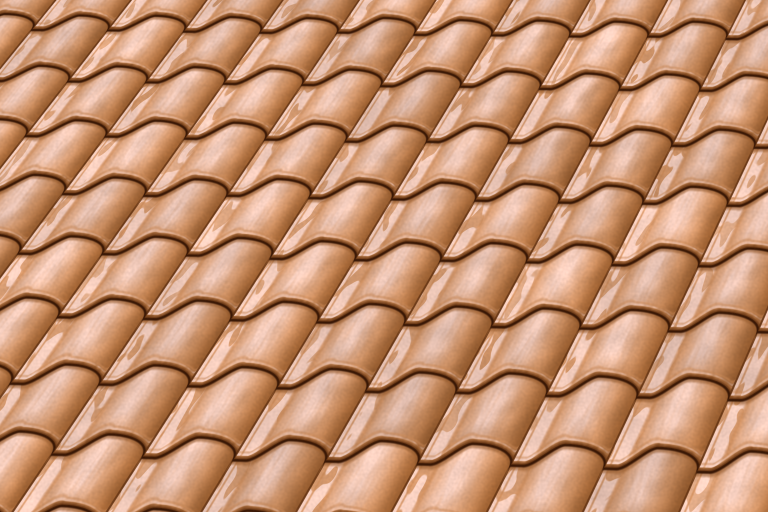
Give the GLSL for this texture, as a Shadertoy shader.

```glsl
// Roof lattice, in canvas heights measured from the centre
const vec2 ANCHOR = vec2(0.0156, 0.1113);   // corner of the reference tile
const vec2 ACROSS = vec2(0.1621, -0.0029);  // step to the next column
const vec2 DOWN = vec2(-0.0697, -0.1146);   // step to the next row
const vec2 TAPER = vec2(-0.0025, -0.0241);  // perspective per column and row

// Tile profile, in tile widths and lengths
const float PAN_END = 0.13;
const float CROWN = 0.48;
const float BARREL_RISE = 0.30;
const float LAY_JITTER = 0.03;

// Line widths, in canvas heights
const float LIP_WIDTH = 0.0075;
const float OUTLINE = 0.0018;
const float SHADOW = 0.0055;
const float SIDE_GAP = 0.0034;

const vec3 PALE = vec3(0.94, 0.79, 0.73);
const vec3 CLAY = vec3(0.85, 0.65, 0.52);
const vec3 BROWN = vec3(0.78, 0.53, 0.34);
const vec3 RUST = vec3(0.58, 0.35, 0.17);
const vec3 UMBER = vec3(0.39, 0.20, 0.07);
const vec3 GAP = vec3(0.22, 0.09, 0.02);

const int SAMPLES = 3;

vec2 hash2(vec2 p) {
    vec3 h = fract(p.xyx * vec3(0.1031, 0.1030, 0.0973));
    h += dot(h, h.yzx + 33.33);
    return fract((h.xx + h.yz) * h.zy);
}

float gradientDot(vec2 cell, vec2 corner, vec2 f) {
    return dot(hash2(cell + corner) * 2.0 - 1.0, f - corner);
}

float gradientNoise(vec2 p) {
    vec2 i = floor(p), f = p - i;
    vec2 w = f * f * f * (f * (f * 6.0 - 15.0) + 10.0);
    float low = mix(gradientDot(i, vec2(0, 0), f), gradientDot(i, vec2(1, 0), f), w.x);
    float high = mix(gradientDot(i, vec2(0, 1), f), gradientDot(i, vec2(1, 1), f), w.x);
    return mix(low, high, w.y);
}

// Height of the front edge: flat pan, swept flank, round barrel
float edgeRise(float s) {
    float fall = max(s - CROWN, 0.0) / (1.0 - CROWN);
    return BARREL_RISE * smoothstep(PAN_END, CROWN, s) * sqrt(max(1.0 - fall * fall, 0.0));
}

float band(float x, float centre, float halfWidth) {
    return 1.0 - smoothstep(0.0, halfWidth, abs(x - centre));
}

vec3 glazedSurface(float s, float f, vec2 uv, vec2 id) {
    vec2 tone = hash2(id + 71.0);
    float streak = gradientNoise(vec2(uv.x * 22.0, uv.y * 2.5));
    float cloud = gradientNoise(uv * vec2(5.0, 3.5) + 40.0);

    // Barrel: gloss along the crown, darker towards the right side
    float offset = (s - CROWN - 0.03 * cloud) / (0.19 + 0.03 * tone.x);
    float gloss = exp(-offset * offset) * (1.0 - 0.45 * smoothstep(0.6, 1.0, f));
    vec3 barrel = mix(BROWN, PALE, clamp(gloss * (1.0 + 0.35 * streak), 0.0, 1.0));
    barrel = mix(barrel, RUST, 0.9 * smoothstep(0.74, 1.0, s));

    // Pan: bright sheen broken by wavy reflections
    float patchEdge = gradientNoise(vec2(s * 9.0, f * 3.0) + id * 7.3) + 0.35 * (0.45 - f);
    vec3 pan = mix(PALE, mix(CLAY, BROWN, tone.y * 0.7), smoothstep(0.08, 0.15, patchEdge));
    pan = mix(pan, BROWN, 0.8 * band(s, 0.055, 0.022));

    vec3 color = mix(pan, barrel, smoothstep(0.19, 0.25, s));
    color = mix(color, BROWN, 0.6 * band(s, 0.225, 0.04));
    return color * (1.0 + 0.09 * (tone.x - 0.5) + 0.10 * cloud);
}

vec3 roof(vec2 p) {
    vec2 q = p - ANCHOR;
    mat2 toTile = inverse(mat2(ACROSS - q * TAPER.x, DOWN - q * TAPER.y));
    vec2 uv = toTile * q;
    float column = floor(uv.x), s = uv.x - column;

    // Position between two front edges, each laid slightly unevenly
    float along = uv.y + edgeRise(s);
    float nearest = round(along);
    float shift = LAY_JITTER * (hash2(vec2(column, nearest) + 50.0).x - 0.5);
    along += shift * (1.0 - smoothstep(0.2, 0.5, abs(along - nearest)));
    vec2 id = vec2(column, ceil(along)) + 50.0;
    float f = fract(along);

    // Distances to the edges, in canvas heights
    float slope = (edgeRise(s + 0.01) - edgeRise(s - 0.01)) / 0.02;
    float steepness = length(vec2(slope, 1.0) * toTile);
    float toLip = (1.0 - f) / steepness;
    float fromLip = f / steepness;
    float toSide = min(1.0 - s, s * 2.0) / length(vec2(1.0, 0.0) * toTile);

    vec3 color = glazedSurface(s, f, uv, id);

    // Front lip with a bright rim
    float wear = 0.5 + gradientNoise(uv * vec2(16.0, 9.0));
    color = mix(color, BROWN, 0.5 * band(toLip, LIP_WIDTH + 0.006, 0.004));
    color = mix(color, PALE, 0.6 * wear * band(toLip, LIP_WIDTH + 0.002, 0.003));
    vec3 lip = mix(UMBER, mix(RUST, BROWN, wear * 0.7), smoothstep(0.0, LIP_WIDTH, toLip));
    color = mix(lip, color, smoothstep(LIP_WIDTH - 0.0015, LIP_WIDTH + 0.001, toLip));

    // Side joint, shadow under the upper row, dark outline
    color = mix(color, UMBER, 0.85 * (1.0 - smoothstep(0.4 * SIDE_GAP, SIDE_GAP, toSide)));
    color = mix(color, RUST, 0.6 * (1.0 - smoothstep(SHADOW, 2.2 * SHADOW, fromLip)));
    color = mix(color, GAP, 1.0 - smoothstep(0.25 * SHADOW, SHADOW, fromLip));
    color = mix(color, GAP, 0.7 * (1.0 - smoothstep(0.5 * OUTLINE, OUTLINE, toLip)));

    // Fine grain
    return color * (1.0 + 0.07 * gradientNoise(p * 170.0));
}

void mainImage(out vec4 fragColor, in vec2 fragCoord) {
    vec3 sum = vec3(0.0);
    for (int i = 0; i < SAMPLES * SAMPLES; i++) {
        vec2 jitter = (vec2(i % SAMPLES, i / SAMPLES) + 0.5) / float(SAMPLES) - 0.5;
        sum += roof((fragCoord + jitter - 0.5 * iResolution.xy) / iResolution.y);
    }
    fragColor = vec4(sum / float(SAMPLES * SAMPLES), 1.0);
}
```
